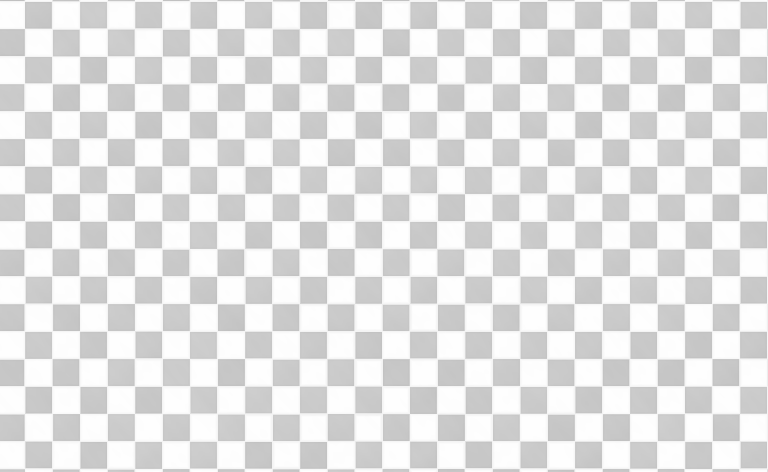
Write a WebGL 2 fragment shader that draws this pattern.

```glsl
#version 300 es
precision highp float;
// A checkerboard of soft grey and white tiles, separated by thin pale seams.
// Each tile is a box distance function in its own cell; hashes nudge its place
// and tone, and layered sines give the faces a faint uneven wear.

#define COLUMNS 27.93              // tiles across the canvas width
#define GRID_SHIFT vec2(0.909, 0.055) // first grid lines from the top left
#define HALF_TILE 0.485            // half the tile side, in cells
#define WOBBLE 0.012               // largest tile displacement, in cells
#define RIM_WIDTH 0.09             // reach of the edge shading, in cells
#define TONE_SPREAD 0.010          // tone variation between grey tiles
#define WEAR 0.008                 // strength of the uneven wear

uniform vec2 u_resolution;
out vec4 outColor;

const vec3 GREY = vec3(0.789);
const vec3 WHITE = vec3(0.996);
const vec3 SEAM = vec3(0.955);

float hash(vec2 p) {
    return fract(sin(dot(p, vec2(12.99, 78.23))) * 4375.85);
}

float boxDistance(vec2 p, float halfSide) {
    vec2 d = abs(p) - halfSide;
    return length(max(d, 0.0)) + min(max(d.x, d.y), 0.0);
}

// Slow layered sines, roughly in -1..1
float wear(vec2 p) {
    float s = sin(p.x * 2.3 + 1.7 * sin(p.y * 1.9));
    s += 0.6 * sin(p.y * 5.1 + 1.3 * sin(p.x * 4.3));
    s += 0.4 * sin(p.x * 11.0 - p.y * 9.0);
    return s * 0.5;
}

void main() {
    // Square cells, counted rightwards and downwards from the top left
    vec2 fromTop = vec2(gl_FragCoord.x, u_resolution.y - gl_FragCoord.y);
    float pixel = COLUMNS / u_resolution.x;
    vec2 grid = fromTop * pixel - GRID_SHIFT;
    vec2 cell = floor(grid);
    bool isGrey = mod(cell.x + cell.y, 2.0) < 0.5;

    // Slightly displaced tile
    vec2 nudge = vec2(hash(cell + 3.1), hash(cell + 17.4)) - 0.5;
    vec2 local = fract(grid) - 0.5 - 2.0 * WOBBLE * nudge;
    float dist = boxDistance(local, HALF_TILE);
    float coverage = 1.0 - smoothstep(-0.5 * pixel, 0.5 * pixel, dist);

    // Face tone, with a darker rim and a gentle fall towards the lower right
    float rim = smoothstep(-RIM_WIDTH, 0.0, dist);
    float variation = hash(cell + 41.7);
    vec3 face;
    if (isGrey) {
        face = GREY + TONE_SPREAD * (2.0 * variation - 1.0);
        face -= 0.018 * rim + 0.008 * (local.x + local.y);
        face += WEAR * wear(grid);
    } else {
        // Whites near the middle of the canvas carry stronger edge shade
        float middle = 1.0 - abs(2.0 * fromTop.x / u_resolution.x - 1.0);
        face = WHITE - rim * mix(0.015, 0.045, middle * variation);
        face -= 0.5 * WEAR * abs(wear(grid));
    }

    outColor = vec4(mix(SEAM, face, coverage), 1.0);
}
```
